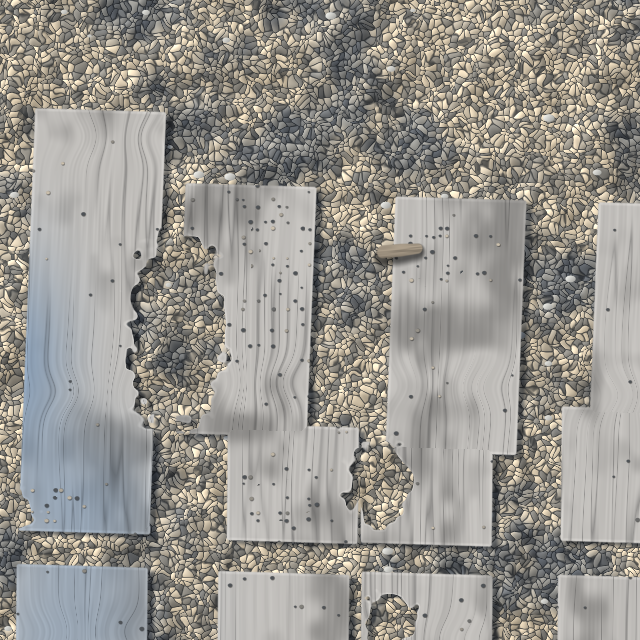
This texture is drawn by a Shadertoy shader. Its source:

```glsl
// Weathered wood-grain planks in four staggered columns, half sunk in sunlit gravel.

const int COLUMNS = 4;
const float PLANK_WIDTH = 0.205;
const float CORNER = 0.004;
const float TOP_SLOPE = 0.03;
const float GRAVEL_SCALE = 105.0;
const float CRUMB_SCALE = 88.0;
const vec2 SHADOW_SHIFT = vec2(-0.010, 0.006);
const vec2 TO_LIGHT = vec2(-0.75, 0.66);
const vec3 WOOD = vec3(0.77, 0.76, 0.745);
const vec3 BLUE_SHADE = vec3(0.50, 0.59, 0.69);
const vec3 GROOVE = vec3(0.46, 0.455, 0.45);
const vec3 TAN_STONE = vec3(0.80, 0.755, 0.68);
const vec3 GREY_STONE = vec3(0.47, 0.47, 0.465);
const vec3 GAP = vec3(0.19, 0.20, 0.21);
const vec3 SHELL = vec3(0.86, 0.86, 0.84);
const vec3 DRIFTWOOD = vec3(0.63, 0.58, 0.51);

// Upper plank: left, top, bottom; then left of the plank below it
const vec4 UPPER[4] = vec4[](vec4(.055, .831, .171, .030), vec4(.290, .714, .323, .356),
                             vec4(.618, .693, .295, .565), vec4(.935, .684, .350, .878));
// Front row: left, top; then bottom of the plank above it
const vec3 FRONT[4] = vec3[](vec3(.026, .119, .171), vec3(.341, .108, .156),
                             vec3(.565, .107, .152), vec3(.872, .102, .155));
// Centre and radii of gravel heaps and of loose crumbs
const vec4 MOUNDS[4] = vec4[](vec4(.275, .479, .074, .158), vec4(.590, .248, .052, .062),
                              vec4(.605, .020, .044, .046), vec4(.030, .200, .020, .026));
const vec4 CRUMBS[4] = vec4[](vec4(.43, .60, .065, .12), vec4(.45, .23, .09, .042),
                              vec4(.67, .59, .07, .05), vec4(.06, .205, .04, .03));

float hash(vec2 p) {
  vec3 q = fract(p.xyx * 0.1031);
  q += dot(q, q.yzx + 33.33);
  return fract((q.x + q.y) * q.z);
}
vec2 hash2(vec2 p) { return vec2(hash(p), hash(p + 71.7)); }
float noise(vec2 p) {
  vec2 i = floor(p), f = fract(p);
  f *= f * (3.0 - 2.0 * f);
  return mix(mix(hash(i), hash(i + vec2(1, 0)), f.x),
             mix(hash(i + vec2(0, 1)), hash(i + 1.0), f.x), f.y);
}
float fbm(vec2 p) { return 0.5 * noise(p) + 0.3 * noise(p * 2.1 + 7.3) + 0.2 * noise(p * 4.3 + 3.1); }
float bump(vec2 p, vec4 e) { vec2 q = (p - e.xy) / e.zw; return exp(-dot(q, q)); }
float fill(float d, float blur) { return 1.0 - smoothstep(-blur, blur, d); }

// Distance to one leaning plank, its local x, and its id
vec3 plank(vec2 p, vec2 corner, float bottom, float lean, float id) {
  vec2 q = p - corner;
  q.x -= lean * q.y;
  q.y += TOP_SLOPE * q.x;
  vec2 h = 0.5 * vec2(PLANK_WIDTH, corner.y - bottom);
  vec2 b = abs(q - vec2(h.x, -h.y)) - h + CORNER;
  return vec3(length(max(b, 0.0)) + min(max(b.x, b.y), 0.0) - CORNER, q.x, id);
}
vec3 nearer(vec3 a, vec3 b) { return a.x < b.x ? a : b; }

vec3 planks(vec2 p) {
  vec3 best = vec3(9, 0, 0);
  for (int i = 0; i < COLUMNS; i++) {
    vec4 u = UPPER[i];
    vec3 f = FRONT[i];
    float id = float(i);
    best = nearer(best, plank(p, u.xy, u.z, 0.04, id));
    best = nearer(best, plank(p, vec2(u.w, u.z + 0.015), f.z, 0.01, id));
    best = nearer(best, plank(p, f.xy, -0.2, 0.01, id + 4.0));
  }
  float ragged = 0.022 * noise(p * 75.0) + 0.018 * noise(p * 28.0) - 0.02;
  for (int i = 0; i < 4; i++) {
    vec4 m = MOUNDS[i];
    best.x = max(best.x, (1.0 - length((p - m.xy) / m.zw)) * min(m.z, m.w) + ragged);
  }
  return best;
}

// Cellular pebbles lit on the sunny side, with hollows and sparse shells
vec3 gravel(vec2 p) {
  vec2 g = p * GRAVEL_SCALE + 1.4 * vec2(noise(p * 60.0), noise(p * 60.0 + 19.0));
  vec2 id, away;
  float d1 = 9.0, d2 = 9.0;
  for (int i = 0; i < 9; i++) {
    vec2 c = floor(g) + vec2(i % 3 - 1, i / 3 - 1), r = g - c - hash2(c);
    float d = length(r);
    d2 = min(d2, max(d, d1));
    if (d < d1) { d1 = d; id = c; away = r; }
  }
  vec3 stone = mix(GREY_STONE, TAN_STONE, smoothstep(0.05, 0.65, hash(id + 5.0)));
  stone *= 0.98 + 0.36 * dot(away, TO_LIGHT);
  vec3 col = mix(GAP, stone, 0.22 + 0.78 * smoothstep(0.0, 0.28, d2 - d1));
  float relief = fbm(p * 13.0) - fbm(p * 13.0 + TO_LIGHT * 0.35);
  float raised = smoothstep(0.25, 0.56, fbm(p * 9.0 + 4.0));
  col *= mix(vec3(0.70, 0.74, 0.80), vec3(1.09, 1.07, 1.03), raised) + 0.7 * relief;
  vec2 k = floor(p * 24.0), o = fract(p * 24.0) - 0.3 - 0.4 * hash2(k);
  float shell = length(o * vec2(1, 1.5)) - 0.08 - 0.14 * hash(k + 3.0);
  return mix(col, SHELL * (0.92 + dot(o, TO_LIGHT)), step(0.93, hash(k + 8.0)) * fill(shell, 0.03));
}

// Wandering grooves, knots, stains and a cool shade
vec3 wood(vec2 p, vec3 hit) {
  float seed = hit.z * 13.7, u = hit.y;
  vec2 k = vec2(u - 0.06 - 0.08 * hash(vec2(seed, 2)), fract(p.y * 2.5 + hash(vec2(seed, 4))) - 0.5);
  u += 0.55 * k.x * exp(-dot(k, k) * 150.0) + 0.012 * noise(vec2(u * 14.0, p.y * 6.0 + seed));
  float line = abs(noise(vec2(u * 125.0 + seed, p.y * 2.5)) - 0.5);
  float groove = fill(line, 0.13) * 2.0 * smoothstep(0.25, 0.7, noise(vec2(u * 22.0, p.y * 5.0) + seed));
  float fine = noise(vec2(u * 330.0, p.y * 9.0 + seed)) - 0.5;
  vec3 col = mix(WOOD * (0.98 + 0.08 * fine), GROOVE, 0.6 * groove);
  col *= 1.0 - 0.26 * smoothstep(0.48, 0.8, fbm(p * vec2(11, 7) + seed));
  float cool = bump(p, vec4(.03, .43, .085, .17)) + 0.7 * bump(p, vec4(.13, .2, .12, .12))
             + 0.65 * bump(p, vec4(.1, 0, .16, .12));
  col = mix(col, BLUE_SHADE * (1.0 + 0.1 * fine - 0.2 * groove), 0.85 * min(cool, 1.0));
  return col * (1.0 + 0.08 * smoothstep(-0.006, -0.002, hit.x));
}

void mainImage(out vec4 fragColor, in vec2 fragCoord) {
  vec2 p = fragCoord / iResolution.xy;
  float px = 1.0 / iResolution.y, aa = px * CRUMB_SCALE;
  vec3 hit = planks(p);
  float shade = fill(planks(p + SHADOW_SHIFT).x, 0.005);
  vec3 col = gravel(p) * mix(vec3(1), vec3(0.48, 0.51, 0.56), shade);

  // Planks with loose crumbs
  vec3 top = wood(p, hit);
  float density = 0.025;
  for (int i = 0; i < 4; i++) density += 0.32 * bump(p, CRUMBS[i]);
  vec2 g = p * CRUMB_SCALE, c = floor(g), o = fract(g) - 0.36 - 0.28 * hash2(c);
  float r = 0.13 + 0.17 * hash(c + 6.0), present = step(hash(c + 2.0), density);
  top *= 1.0 - 0.5 * present * fill(length(o + 0.1 * TO_LIGHT) - r, aa);
  vec3 crumb = mix(GAP * 1.6, TAN_STONE, smoothstep(0.5, 1.0, hash(c + 4.0)));
  top = mix(top, crumb, present * fill(length(o * vec2(1, 1.25)) - r, aa));
  col = mix(col, top, fill(hit.x, px));

  // Driftwood chip
  vec2 w = p - vec2(0.626, 0.609);
  w.y -= 0.09 * w.x;
  float chip = length(vec2(max(abs(w.x) - 0.027, 0.0), w.y)) - 0.01 + 0.08 * max(w.x, 0.0);
  col *= 1.0 - 0.55 * fill(chip + 0.45 * w.y - 0.002, 0.004);
  col = mix(col, DRIFTWOOD * (0.85 + 12.0 * w.y + 0.2 * noise(w * vec2(40, 500))), fill(chip, px));
  fragColor = vec4(clamp(col, 0.0, 1.0), 1);
}
```
